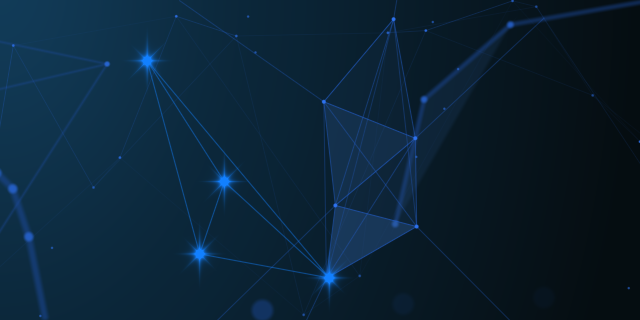
This background is drawn by a WebGL 1 fragment shader. Its source:

```glsl
precision highp float;

uniform vec2 u_resolution;

const vec3 LINE_BLUE = vec3(0.13, 0.36, 0.78);
const vec3 NODE_BLUE = vec3(0.18, 0.45, 0.95);
const vec3 STAR_BLUE = vec3(0.07, 0.50, 1.00);
const vec3 HAZE_BLUE = vec3(0.11, 0.29, 0.62);
const vec3 FACET_BLUE = vec3(0.18, 0.36, 0.60);

vec2 hash2(float n) {
  vec3 h = fract(vec3(n) * vec3(0.1031, 0.1030, 0.0973));
  h += dot(h, h.yzx + 33.33);
  return fract((h.xx + h.yz) * h.zy);
}

float inside(float dist, float blur) {
  return 1.0 - smoothstep(-blur, blur, dist);
}

float segmentDistance(vec2 p, vec2 a, vec2 b) {
  vec2 ab = b - a;
  return length(p - a - ab * clamp(dot(p - a, ab) / dot(ab, ab), 0.0, 1.0));
}

float sideDistance(vec2 p, vec2 a, vec2 b) {
  vec2 ab = normalize(b - a);
  return ab.y * (p.x - a.x) - ab.x * (p.y - a.y);
}

float triangleDistance(vec2 p, vec2 a, vec2 b, vec2 c) {
  float winding = -sign(sideDistance(c, a, b));
  return max(winding * sideDistance(p, a, b),
    max(winding * sideDistance(p, b, c), winding * sideDistance(p, c, a)));
}

// Curved path whose odd points swing to one side
vec2 pathPoint(vec2 origin, vec2 slope, vec2 bend, vec2 swing, float i) {
  return origin + slope * i + bend * i * i + swing * mod(i, 2.0);
}

vec2 starNode(float i) {
  return pathPoint(vec2(0.46, 0.81), vec2(0.0, -0.453), vec2(0.041, 0.0756), vec2(0.2, 0.0), i);
}

vec2 stripNode(float i) {
  return pathPoint(vec2(1.02, 0.13), vec2(0.03, 0.09), vec2(-0.008, 0.012), vec2(0.26, 0.06), i);
}

vec2 rightRibbon(float i) {
  return pathPoint(vec2(1.235, 0.30), vec2(0.0, 0.467), vec2(0.09, -0.0778), vec2(0.0), i);
}

vec2 leftRibbon(float i) {
  return pathPoint(vec2(-0.01, 0.46), vec2(0.05, 0.0), vec2(0.0, -0.05), vec2(0.0), i);
}

vec2 webNode(float i) {
  vec2 h = hash2(i + 7.0);
  return vec2((i + h.x) * 0.16 - 0.12, h.y * 1.1 - 0.05);
}

float ray(vec2 q, float reach) {
  float taper = max(0.0, 1.0 - abs(q.x) / reach);
  return taper * taper * exp(-abs(q.y) / (0.001 + 0.004 * taper));
}

float sparkle(vec2 q) {
  vec2 d = vec2(q.x + q.y, q.y - q.x) * 0.7071;
  float rays = ray(q, 0.09) + ray(q.yx, 0.12) + 0.7 * (ray(d, 0.10) + ray(d.yx, 0.08));
  return clamp(rays + 1.2 * exp(-length(q) / 0.012), 0.0, 1.0);
}

vec3 backdrop(vec2 p) {
  float d = length((p - vec2(0.0, 1.05)) * vec2(1.0, 0.7));
  vec3 lit = mix(vec3(0.07, 0.235, 0.35), vec3(0.04, 0.138, 0.205), smoothstep(-0.1, 1.05, d));
  return mix(lit, vec3(0.02, 0.05, 0.065), clamp((d - 0.95) / 1.05, 0.0, 1.0));
}

void main() {
  vec2 p = gl_FragCoord.xy / u_resolution.y;
  float aa = 0.8 / u_resolution.y;
  vec3 color = backdrop(p);

  // Blurred ribbons, their pale facet and the left fan
  float sheet = triangleDistance(p, rightRibbon(0.0), rightRibbon(1.0), rightRibbon(2.0));
  color = mix(color, FACET_BLUE, 0.16 * inside(sheet, 0.008));
  vec2 fanHub = vec2(0.335, 0.80);
  for (int k = 0; k < 3; k++) {
    float i = float(k);
    float right = segmentDistance(p, rightRibbon(i), rightRibbon(i + 1.0));
    float left = segmentDistance(p, leftRibbon(i), leftRibbon(i + 1.0));
    float fan = segmentDistance(p, fanHub, vec2(-0.05, 0.88 - 0.17 * i * i));
    color = mix(color, HAZE_BLUE, 0.45 * inside(right - 0.007, 0.007));
    color = mix(color, HAZE_BLUE, 0.50 * inside(left - 0.010, 0.009));
    color = mix(color, HAZE_BLUE, 0.40 * inside(fan - 0.003, 0.005));
    float knots = min(length(p - rightRibbon(i)) - 0.010, length(p - leftRibbon(i)) - 0.014);
    color = mix(color, NODE_BLUE, 0.55 * inside(knots, 0.007));
    float bokeh = length(p - vec2(0.82 + 0.44 * i, 0.03 + 0.02 * i)) - 0.033;
    color = mix(color, HAZE_BLUE, 0.45 / (1.0 + 3.0 * i) * inside(bokeh, 0.009));
  }
  color = mix(color, NODE_BLUE, 0.7 * inside(length(p - fanHub) - 0.008, 0.004));

  // Faint web with small nodes and loose specks
  for (int k = 0; k < 14; k++) {
    float i = float(k);
    vec2 node = webNode(i);
    vec2 h = hash2(i + 61.0);
    float near = inside(segmentDistance(p, node, webNode(i + 1.0)) - 0.001, aa);
    float far = inside(segmentDistance(p, node, webNode(i + 3.0)) - 0.001, aa);
    color = mix(color, LINE_BLUE, near * (0.06 + 0.34 * h.x * h.x) + far * 0.16 * h.y);
    color = mix(color, NODE_BLUE, (0.4 + 0.5 * h.x) * inside(length(p - node) - 0.004, aa));
    float speck = length(p - hash2(i + 113.0) * vec2(2.0, 1.0)) - 0.0035;
    color = mix(color, NODE_BLUE, 0.6 * step(0.5, h.y) * inside(speck, aa));
  }

  // Translucent facets of the central strip
  for (int k = 0; k < 4; k++) {
    float i = float(k);
    float facet = triangleDistance(p, stripNode(i), stripNode(i + 1.0), stripNode(i + 2.0));
    float opacity = mix(0.16, 0.42, 1.0 - mod(i, 2.0)) * (1.0 - 0.17 * i);
    color = mix(color, FACET_BLUE, opacity * inside(facet, aa));
  }

  // Strip edges, outward spokes and nodes
  for (int k = 0; k < 6; k++) {
    vec2 a = stripNode(float(k));
    for (int m = 1; m < 6; m++) {
      if (m <= k) continue;
      float edge = inside(segmentDistance(p, a, stripNode(float(m))) - 0.0013, aa);
      color = mix(color, LINE_BLUE, edge * 0.75 / (1.0 + 0.3 * float(m - k - 1)));
    }
    vec2 outward = normalize(a - vec2(1.17, 0.50) + 0.1 * (hash2(float(k)) - 0.5));
    float spoke = segmentDistance(p, a, a + 0.55 * outward);
    color = mix(color, LINE_BLUE, 0.4 * inside(spoke - 0.0013, aa));
    color = mix(color, NODE_BLUE, 0.95 * inside(length(p - a) - 0.006, aa));
  }

  // Linked stars
  for (int k = 0; k < 4; k++) {
    vec2 a = starNode(float(k));
    for (int m = 1; m < 4; m++) {
      if (m <= k) continue;
      float link = inside(segmentDistance(p, a, starNode(float(m))) - 0.0015, aa);
      color = mix(color, STAR_BLUE, 0.5 * link);
    }
    color = mix(color, STAR_BLUE, sparkle(p - a));
  }

  gl_FragColor = vec4(color, 1.0);
}
```
